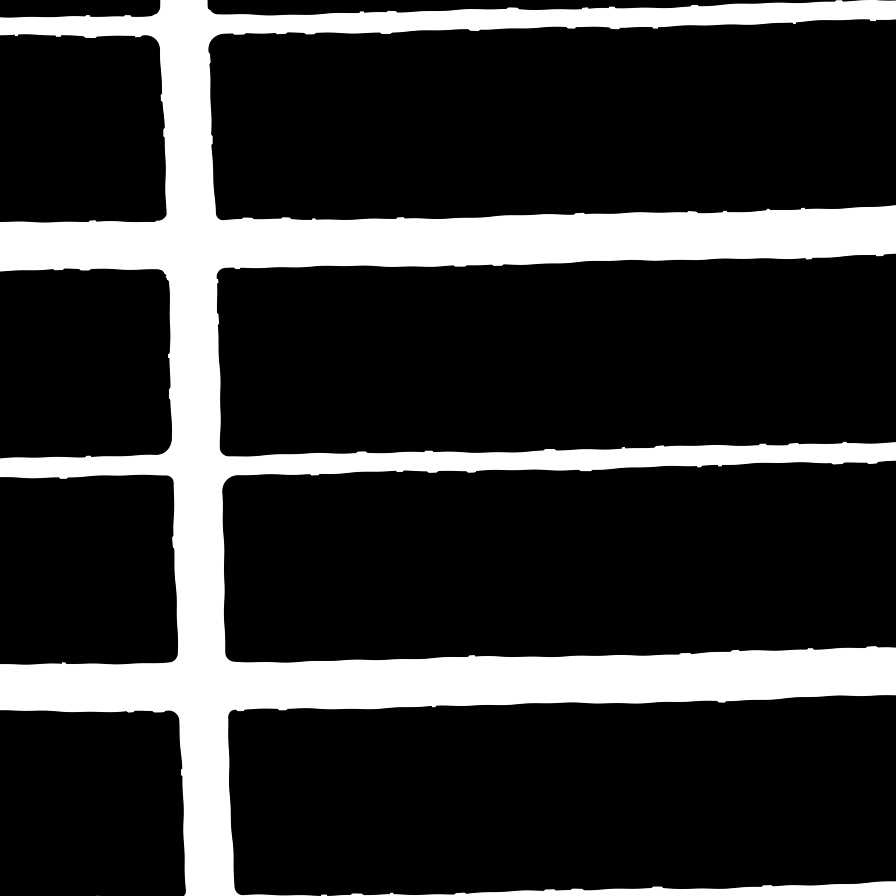
A WebGL 1 fragment shader for this pattern:

```glsl
precision highp float;
// Long black blocks in a stack bond, divided by white joints that tilt slightly.
// Bed joints alternate thin and thick; each block is a rounded box distance whose
// edges are roughened by layered sines and small chips in one-dimensional cells.

uniform vec2 u_resolution;

const vec3 BLOCK_COLOR = vec3(0.0);
const vec3 JOINT_COLOR = vec3(1.0);

const float ROW_PITCH = 0.2461;     // spacing of bed joints, from the top down
const float FIRST_BED = 0.0293;
const float THIN_HALF = 0.0107;
const float THICK_HALF = 0.0267;
const float BED_RISE = 0.0182;      // lift of a bed joint from left to right

const float COLUMN_PITCH = 0.832;   // spacing of upright joints
const float FIRST_UPRIGHT = 0.2055;
const float UPRIGHT_HALF = 0.0270;
const float UPRIGHT_LEAN = 0.0280;  // drift of an upright joint from top to bottom

float hash(float n) {
  return fract(sin(n * 127.1 + 11.7) * 4375.85);
}

// Slow unevenness of an edge
float wobble(float t, float seed) {
  return 0.0010 * sin(t * 17.0 + seed * 2.1)
       + 0.0006 * sin(t * 43.0 + seed * 5.3)
       + 0.0004 * sin(t * 127.0 + seed * 3.7);
}

// Sparse shallow chips, one candidate per cell along the edge
float chips(float t, float seed) {
  float cell = floor(t * 24.0);
  float key = cell + seed * 37.0;
  float offset = abs(fract(t * 24.0) - mix(0.25, 0.75, hash(key)));
  float width = mix(0.05, 0.20, hash(key + 0.5));
  float present = step(0.55, hash(key + 0.3));
  return 0.0016 * present * (1.0 - smoothstep(width * 0.6, width, offset));
}

float roughness(float t, float seed) {
  return wobble(t, seed) + chips(t, seed);
}

// Negative inside a rounded corner, given the distances inward from two edges
float roundedCorner(vec2 inset, float radius) {
  vec2 q = radius - inset;
  return min(max(q.x, q.y), 0.0) + length(max(q, 0.0)) - radius;
}

// Signed distance to the blocks; p has its origin at the upper left
float blockDistance(vec2 p) {
  // Nearest bed joint and the side of it that p lies on
  float rise = BED_RISE * (0.35 * p.x + 0.65 * p.x * p.x);
  float v = (p.y + rise - FIRST_BED) / ROW_PITCH;
  float bed = floor(v + 0.5);
  float bedOffset = (v - bed) * ROW_PITCH;
  float bedSide = bedOffset < 0.0 ? -1.0 : 1.0;
  float bedHalf = mix(THIN_HALF, THICK_HALF, mod(bed, 2.0));

  // Nearest upright joint and its side
  float u = (p.x - FIRST_UPRIGHT - UPRIGHT_LEAN * p.y) / COLUMN_PITCH;
  float upright = floor(u + 0.5);
  float uprightOffset = (u - upright) * COLUMN_PITCH;
  float uprightSide = uprightOffset < 0.0 ? -1.0 : 1.0;

  // Each edge of each block has its own wear
  float row = floor(v);
  float column = floor(u);
  float bedSeed = bed * 2.0 + bedSide * 0.5 + column * 7.0;
  float uprightSeed = 31.0 + row * 2.0 + uprightSide * 0.5 + upright * 5.0;
  vec2 inset = vec2(
    abs(uprightOffset) - UPRIGHT_HALF - roughness(p.y, uprightSeed),
    abs(bedOffset) - bedHalf - roughness(p.x, bedSeed));

  // Most corners are tight, a few are worn rounder
  float wear = hash(bedSeed + uprightSeed * 3.1);
  float radius = 0.009 + 0.011 * pow(wear, 5.0);
  return roundedCorner(inset, radius);
}

void main() {
  vec2 p = gl_FragCoord.xy / u_resolution;
  p.y = 1.0 - p.y;
  float blur = 0.6 / min(u_resolution.x, u_resolution.y);
  float joint = smoothstep(-blur, blur, blockDistance(p));
  gl_FragColor = vec4(mix(BLOCK_COLOR, JOINT_COLOR, joint), 1.0);
}
```
